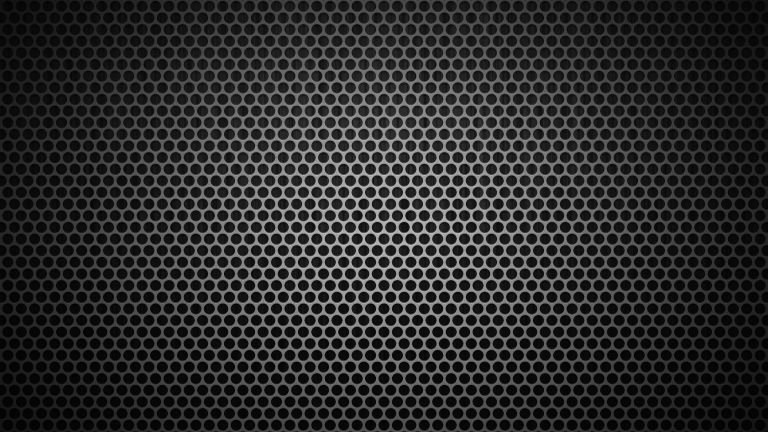
Write a WebGL 2 fragment shader that draws this pattern.

```glsl
#version 300 es
precision highp float;
// Perforated metal sheet: round holes on a staggered hexagonal grid, over a
// dark back plate with vertical brushed streaks. A soft oval light falls on
// the middle, and each hole has a lit lower wall and a shaded upper side.
uniform vec2 u_resolution;
out vec4 fragColor;

float hash(vec2 p) {
    return fract(sin(dot(p, vec2(127.1, 311.7))) * 43758.5453);
}

float noise(vec2 p) {
    vec2 i = floor(p), f = fract(p);
    f = f * f * (3.0 - 2.0 * f);
    return mix(mix(hash(i), hash(i + vec2(1.0, 0.0)), f.x),
               mix(hash(i + vec2(0.0, 1.0)), hash(i + 1.0), f.x), f.y);
}

// Offset from the nearest hole centre, with centres one unit apart
vec2 hexOffset(vec2 p) {
    vec2 period = vec2(1.0, 1.7320508);
    vec2 a = mod(p + 0.5 * period, period) - 0.5 * period;
    vec2 b = mod(p, period) - 0.5 * period;
    return dot(a, a) < dot(b, b) ? a : b;
}

void main() {
    vec2 p = (gl_FragCoord.xy - 0.5 * u_resolution) / u_resolution.y;
    float spacing = 0.0311;
    float soft = 0.6 / (u_resolution.y * spacing);

    // Oval light, fading to nearly black in the corners
    vec2 q = p - vec2(0.0, -0.01);
    float light = exp(-2.1 * q.x * q.x - 3.6 * q.y * q.y);

    // Distance to the hole's edge, negative inside
    vec2 cell = hexOffset(p / spacing);
    float edge = length(cell) - 0.415;

    // Back plate, lighter towards the top, with brushed streaks
    float streak = 0.6 * noise(vec2(p.x * 330.0, p.y * 9.0) + 400.0)
                 + 0.4 * noise(vec2(p.x * 160.0, p.y * 4.0) + 700.0);
    float topGlow = smoothstep(-0.45, 0.55, p.y);
    float plate = 0.012 + (0.045 + 0.17 * topGlow) * light * (0.4 + 1.1 * streak);
    plate *= 1.0 - 0.45 * smoothstep(0.1, 0.42, cell.y);

    // Lit crescent on the lower wall of the hole
    float wall = smoothstep(-soft, soft, length(cell - vec2(0.0, 0.06)) - 0.415);
    plate = mix(plate, 0.015 + 0.36 * light, wall * step(cell.y, 0.0));

    // Sheet, with fine grain and a slight bevel around each hole
    float metal = 0.02 + 0.66 * light;
    metal *= 0.96 + 0.08 * noise(p * vec2(260.0, 90.0) + 300.0);
    float bevel = 1.0 - smoothstep(0.0, 0.1, edge);
    metal *= 1.0 - 0.16 * bevel * cell.y / 0.415;

    float shade = mix(plate, metal, smoothstep(-soft, soft, edge));
    fragColor = vec4(vec3(shade), 1.0);
}
```
